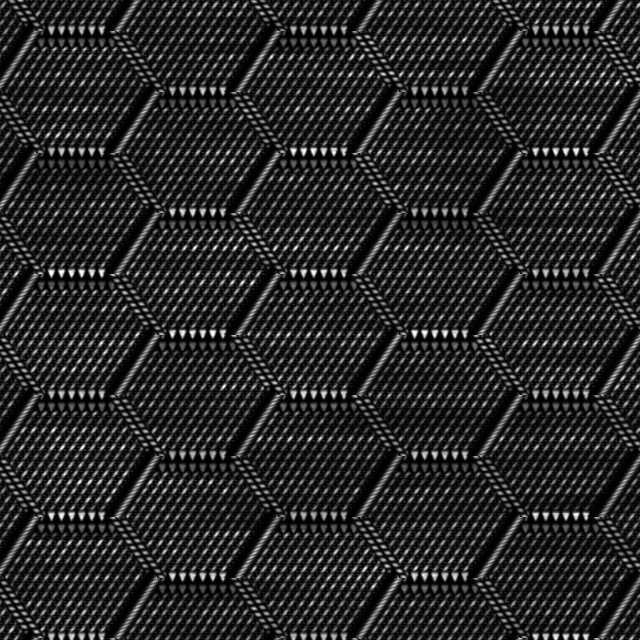
A Shadertoy shader for this pattern:

```glsl
const float TAU = 6.2831853;

float hash(vec2 p) {
    p = fract(p * vec2(0.1031, 0.1137));
    p += dot(p, p.yx + 33.33);
    return fract((p.x + p.y) * p.x * 97.0);
}

float noise(vec2 p) {
    vec2 i = floor(p), f = fract(p);
    f = f * f * (3.0 - 2.0 * f);
    return mix(mix(hash(i), hash(i + vec2(1, 0)), f.x),
               mix(hash(i + vec2(0, 1)), hash(i + vec2(1, 1)), f.x), f.y);
}

float wave(float x) { return 0.5 + 0.5 * cos(TAU * x); }

// Soft band mask: 1 inside |x| < halfWidth
float band(float x, float halfWidth, float soft) {
    return 1.0 - smoothstep(halfWidth - soft, halfWidth + soft, abs(x));
}

// Distance-like gauge of a hexagon, 1 on its border
float hexGauge(vec2 d) {
    return max(abs(d.y) / 10.0, abs(d.x) / 8.0 + abs(d.y) / 20.0);
}

// Offset from the hexagon in whose cell the point lies
vec2 hexCell(vec2 q) {
    vec2 period = vec2(24, 20);
    vec2 a = q - period * round(q / period);
    vec2 b = q - period * 0.5;
    b -= period * round(b / period);
    return hexGauge(a) < hexGauge(b) ? a : b;
}

// Steep twill of upright stitches, with fine dim threads between
float twill(vec2 q) {
    float diagonal = q.x - 0.4 * q.y;
    float row = 0.7 * q.y;
    float stitch = pow(wave(diagonal), 2.6) * mix(0.28, 1.0, pow(wave(row), 0.8));
    float jitter = 0.8 + 0.4 * hash(vec2(round(diagonal), round(row)) + 200.0);
    float fine = wave(diagonal + 0.5) * wave(2.0 * q.y) * wave(2.0 * q.x + 0.4 * q.y);
    return 0.58 * stitch * jitter + 0.16 * fine;
}

// Row of soft wedges that narrow downwards
float wedges(float x, float y) {
    float halfWidth = 0.33 * clamp((y + 1.0) / 1.4, 0.0, 1.0);
    float across = abs(fract(x) - 0.5);
    return (1.0 - smoothstep(halfWidth - 0.18, halfWidth + 0.16, across)) * band(y, 0.7, 0.4);
}

void mainImage(out vec4 fragColor, in vec2 fragCoord) {
    vec2 p = fragCoord / iResolution.y;
    // Thread units: 24 columns and 20 rows per repeat
    vec2 q = (p - vec2(0.1198, 0.8565)) * vec2(63.44, 105.4);
    vec2 d = hexCell(q);

    // Signed offsets across the three kinds of border
    float rise = d.x / 8.0 - d.y / 20.0;
    float fall = d.x / 8.0 + d.y / 20.0;
    float riseOff = 8.0 * (rise - sign(rise));
    float fallOff = 8.0 * (fall - sign(fall));
    float flatOff = d.y - 10.0 * sign(d.y);

    // Uneven thread tension along the rows, over broad patches
    float tension = 0.45 + 0.75 * noise(vec2(q.x * 0.06 + 40.0, round(0.7 * q.y) * 3.0 + 500.0));
    tension += 0.4 * noise(q * vec2(0.1, 0.06) + 70.0);
    float shade = twill(q) * tension;

    // Level borders: bright wedges above a dimmer row
    float teeth = 0.78 * wedges(q.x, flatOff - 0.1) + 0.36 * wedges(q.x, flatOff + 2.0);
    shade = mix(shade, teeth * (0.5 + 0.5 * tension), band(flatOff + 0.8, 1.9, 0.4));

    // Falling borders: twin lines of short level stitches
    float twin = pow(wave(fallOff / 0.9 + 0.5), 0.8) * mix(0.06, 1.0, wave(q.y - 0.2 * fallOff));
    shade = mix(shade, 0.66 * twin * (0.5 + 0.5 * tension), band(fallOff, 0.95, 0.2));

    // Rising borders: hatched cord with a dark groove
    float hatch = 0.8 + 0.2 * cos(TAU * (1.5 * q.y - 0.9 * riseOff));
    float cord = exp(-riseOff * riseOff / 0.1) * hatch * (0.5 + 0.2 * tension);
    shade = mix(shade, cord, band(riseOff + 0.35, 1.0, 0.25));

    // Fibre grain
    shade *= 0.85 + 0.3 * noise(q * 3.0 + 900.0);
    fragColor = vec4(vec3(0.005 + shade), 1.0);
}
```
